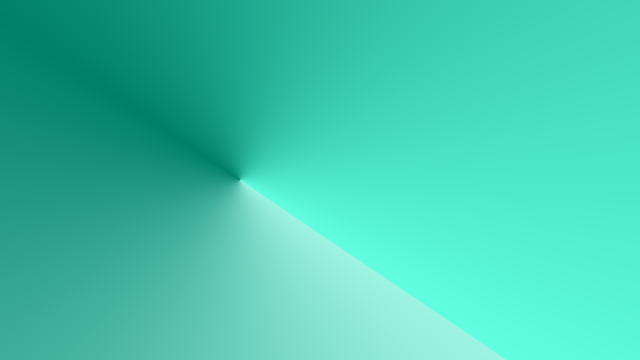
Give the GLSL for this background, as a Shadertoy shader.

```glsl
// Conic gradient in teal: a crisp bright seam opposite a soft dark ray.

const float PI = 3.14159;
const vec2 CENTER = vec2(0.375, 0.5);      // hub, as a fraction of the canvas
const float SEAM_ANGLE = -0.594;           // direction of the seam, in radians

const vec3 BRIGHT_MINT = vec3(0.380, 1.000, 0.880);
const vec3 PALE_MINT   = vec3(0.620, 0.955, 0.893);
const vec3 DEEP_TEAL   = vec3(0.000, 0.500, 0.410);

// Coordinates along (x) and across (y) a ray of the given angle
vec2 rayFrame(vec2 p, float angle) {
    vec2 along = vec2(cos(angle), sin(angle));
    return vec2(dot(p, along), dot(p, vec2(-along.y, along.x)));
}

// Two sweeps from the seam meet at the dark ray on the far side
vec3 conicSweep(vec2 q, vec3 upper, vec3 lower, vec3 far, float pixel) {
    float turn = abs(atan(q.y, q.x)) / PI;
    float side = smoothstep(-pixel, pixel, q.y);
    return mix(mix(lower, upper, side), far, turn);
}

void mainImage(out vec4 fragColor, in vec2 fragCoord) {
    float pixel = 1.0 / iResolution.y;
    vec2 p = (fragCoord - CENTER * iResolution.xy) * pixel;
    vec2 q = rayFrame(p, SEAM_ANGLE);
    q.x += 0.0001 * pixel;                 // keeps atan defined at the hub

    vec3 color = conicSweep(q, BRIGHT_MINT, PALE_MINT, DEEP_TEAL, pixel);
    fragColor = vec4(color, 1.0);
}
```
